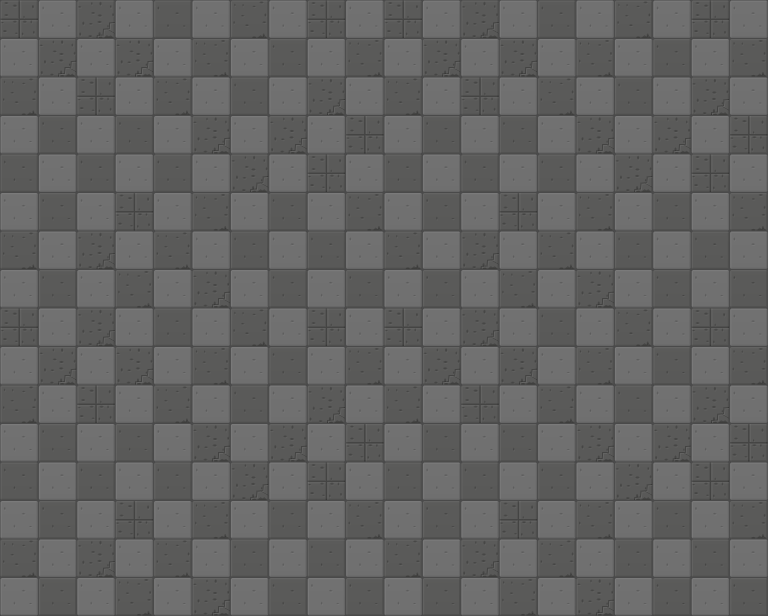
Give the GLSL for this pattern, as a Shadertoy shader.

```glsl
// Checkerboard of light and dark grey stone tiles with bevelled edges and pits.
// A wrapping permutation gives each dark tile its wear: plain, chipped,
// cracked or split in four. All shapes are distances in units of one tile.

const vec2 TILES = vec2(20.0, 16.0);     // tiles across and down
const ivec2 WEAR_PERIOD = ivec2(10, 8);  // wear repeats after this many tiles
const vec3 LIGHT_STONE = vec3(0.44);
const vec3 DARK_STONE = vec3(0.352, 0.352, 0.348);
const vec3 SEAM_COLOR = vec3(0.29);
const float SEAM = 0.013;                // half width of the joint
const float BEVEL = 0.046;               // outer limit of the edge shading
const float CORNER = 0.06;
const float RELIEF = 0.042;              // strength of edge light and shade
const float CRACK = 0.017;               // half width of cracks and splits

const int PLAIN = 0, CHIPPED = 1, CRACKED = 2, SPLIT = 3;

float hash(vec2 p) {
    vec3 q = fract(vec3(p.xyx) * 0.1031);
    q += dot(q, q.yzx + 33.33);
    return fract((q.x + q.y) * q.z);
}

// Antialiased coverage of the region where d is negative
float cover(float d, float px) { return clamp(0.5 - d / px, 0.0, 1.0); }

float zigzag(float x) { return abs(fract(x) - 0.5) * 4.0 - 1.0; }

float ellipse(vec2 p, vec2 r) { return (length(p / r) - 1.0) * min(r.x, r.y); }

// Cubing modulo 41 shuffles the 40 dark tiles of one period
int wearKind(ivec2 cell) {
    ivec2 c = cell % WEAR_PERIOD;
    int n = c.y * 5 + c.x / 2 + 1;
    int rank = (n * n * n) % 41;
    return rank <= 6 ? SPLIT : rank <= 15 ? CRACKED : rank <= 25 ? CHIPPED : PLAIN;
}

// Shade of a jittered grid of pits, each with a lit lower rim
float pits(vec2 uv, int kind, float px) {
    bool worn = kind != PLAIN;
    int n = worn ? 4 : 2;
    float shade = 0.0;
    for (int i = 0; i < n * n; i++) {
        vec2 id = vec2(i % n, i / n);
        vec2 seed = id + vec2(float(kind) * 17.0 + 3.0, 5.0);
        if (worn && hash(seed + 71.0) < 0.3) continue;
        vec2 jitter = vec2(hash(seed), hash(seed + 29.0));
        vec2 q = uv - (id + 0.22 + 0.56 * jitter) / float(n);
        float size = mix(0.7, 1.25, hash(seed + 47.0)) * (worn ? 1.0 : 0.8);
        vec2 r = size * (hash(seed + 13.0) < 0.5 ? vec2(0.022, 0.034) : vec2(0.038, 0.022));
        float pit = cover(ellipse(q, r), px);
        float rim = cover(ellipse(q - vec2(0.012, 0.026), r), px);
        shade += 0.028 * rim * (1.0 - pit) - 0.075 * pit;
    }
    return shade;
}

// Jagged break across the lower right corner, with one branch
float crack(vec2 uv, float px) {
    float along = uv.x - uv.y;
    float side = (uv.x + uv.y - 1.52 + 0.07 * zigzag(along * 3.1 + 0.2)) * 0.707;
    float line = cover(abs(side) - CRACK, px);
    float rim = cover(abs(side - 2.0 * CRACK) - CRACK, px);
    float fork = abs(along - 0.08 + 0.05 * zigzag(uv.y * 4.0)) * 0.707;
    float branch = cover(max(fork - CRACK * 0.8, -side), px);
    return 0.04 * rim * (1.0 - line) - 0.085 * max(line, 0.7 * branch);
}

// Bites out of the bottom edge
float chip(vec2 uv, float px) {
    float rise = 0.055 + 0.018 * zigzag(uv.x * 9.0);
    float big = ellipse(uv - vec2(0.83, 1.0), vec2(0.13, rise + 0.02));
    float small = ellipse(uv - vec2(0.62, 0.98), vec2(0.05, 0.035));
    return -0.065 * cover(min(big, small), px);
}

// Cross-shaped grooves, each with a lit far side
float split(vec2 uv, float px) {
    vec2 q = uv - 0.5;
    float groove = cover(min(abs(q.x), abs(q.y)) - CRACK * 1.1, px);
    vec2 lit = abs(q - 2.2 * CRACK);
    float rim = cover(min(lit.x, lit.y) - CRACK, px);
    return 0.035 * rim * (1.0 - groove) - 0.085 * groove;
}

void mainImage(out vec4 fragColor, in vec2 fragCoord) {
    vec2 p = fragCoord / iResolution.xy;
    p = vec2(p.x, 1.0 - p.y) * TILES;    // rows count down from the top
    float px = TILES.y / iResolution.y;
    ivec2 cell = ivec2(floor(p));
    vec2 uv = fract(p);

    // Stone and wear
    bool dark = (cell.x + cell.y) % 2 == 0;
    int kind = dark ? wearKind(cell) : PLAIN;
    vec3 color = dark ? DARK_STONE : LIGHT_STONE;
    color += 0.008 * (0.5 - uv.y);
    color += pits(uv, kind, px);
    if (kind == CRACKED) color += crack(uv, px);
    if (kind == CHIPPED || kind == CRACKED) color += chip(uv, px);
    if (kind == SPLIT) color += split(uv, px);

    // Bevel lit from the upper left, then the joint
    float lit = cover(min(uv.x, uv.y) - BEVEL, px);
    float shaded = cover(min(1.0 - uv.x, 1.0 - uv.y) - BEVEL, px);
    color += RELIEF * (0.8 * lit - shaded);
    float box = length(max(abs(uv - 0.5) - 0.5 + CORNER, 0.0)) - CORNER;
    color = mix(color, SEAM_COLOR, cover(-SEAM - box, px));

    fragColor = vec4(color, 1.0);
}
```
